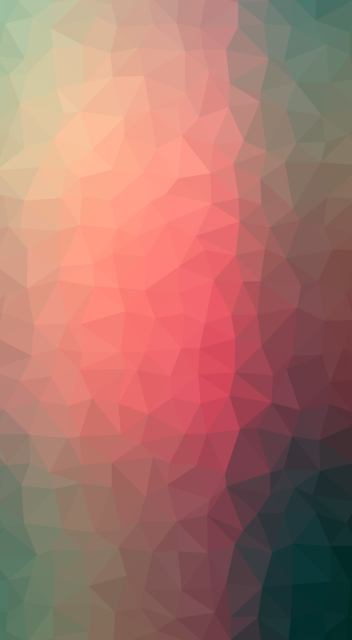
This background is drawn by a WebGL 2 fragment shader. Its source:

```glsl
#version 300 es
precision highp float;
// A low-poly mesh of flat triangles over a warm glow that falls to dark teal.
// A jittered grid is split into triangles; each takes one colour at its middle
// from the sum of a horizontal gradient and a vertical colour shift.
uniform vec2 u_resolution;
out vec4 fragColor;

const float COLUMNS = 12.0;   // mesh cells across the canvas width
const float JITTER = 0.70;    // full range of vertex displacement, in cells
const float FACET_TINT = 0.035; // full range of brightness between facets
const int STOPS = 9;

// Colours from left to right at mid height
const vec3 ACROSS[STOPS] = vec3[STOPS](
  vec3(0.776, 0.549, 0.490), vec3(0.900, 0.584, 0.510), vec3(0.980, 0.537, 0.478),
  vec3(0.988, 0.470, 0.450), vec3(0.960, 0.410, 0.430), vec3(0.910, 0.333, 0.392),
  vec3(0.620, 0.306, 0.337), vec3(0.486, 0.282, 0.302), vec3(0.482, 0.255, 0.259));

// Colour shifts from bottom to top
const vec3 UPWARD[STOPS] = vec3[STOPS](
  vec3(-0.478, -0.098, -0.122), vec3(-0.459, -0.082, -0.098), vec3(-0.337, -0.075, -0.075),
  vec3(-0.078, -0.059, -0.035), vec3(0.0), vec3(0.027, 0.082, 0.039),
  vec3(0.031, 0.196, 0.110), vec3(-0.050, 0.220, 0.137), vec3(-0.188, 0.184, 0.125));

vec2 hash22(vec2 p) {
  vec3 q = fract(p.xyx * vec3(0.1031, 0.1030, 0.0973));
  q += dot(q, q.yzx + 33.33);
  return fract((q.xx + q.yz) * q.zy);
}

// Piecewise linear gradient lookup, t in 0..1
vec3 gradient(vec3 stops[STOPS], float t) {
  float s = clamp(t, 0.0, 1.0) * float(STOPS - 1);
  int i = min(int(s), STOPS - 2);
  return mix(stops[i], stops[i + 1], s - float(i));
}

vec3 glowColour(vec2 uv) {
  return clamp(gradient(ACROSS, uv.x) + gradient(UPWARD, uv.y), 0.0, 1.0);
}

vec2 meshVertex(vec2 id) {
  return id + (hash22(id + 17.0) - 0.5) * JITTER;
}

// Signed distance to the line a-b, positive on its left
float leftOf(vec2 p, vec2 a, vec2 b) {
  vec2 e = b - a;
  return dot(p - a, vec2(-e.y, e.x)) / max(length(e), 1e-4);
}

// Colour of one facet, premultiplied by its smooth coverage
vec4 facet(vec2 p, vec2 a, vec2 b, vec2 c, vec2 meshSize, float pixel) {
  float d = min(leftOf(p, a, b), min(leftOf(p, b, c), leftOf(p, c, a)));
  float coverage = clamp(0.5 + d / pixel, 0.0, 1.0);
  if (coverage <= 0.0) return vec4(0.0);
  vec2 middle = (a + b + c) / 3.0;
  float tint = (hash22(floor(middle * 64.0)).x - 0.5) * FACET_TINT;
  return vec4(glowColour(middle / meshSize) + tint, 1.0) * coverage;
}

void main() {
  float pixel = COLUMNS / u_resolution.x;
  vec2 p = gl_FragCoord.xy * pixel;
  vec2 meshSize = u_resolution * pixel;
  vec2 home = floor(p);
  vec4 total = vec4(0.0);

  // Gather facets from the surrounding cells
  for (int y = -1; y <= 1; y++) {
    for (int x = -1; x <= 1; x++) {
      vec2 id = home + vec2(x, y);
      vec2 a = meshVertex(id);
      vec2 b = meshVertex(id + vec2(1.0, 0.0));
      vec2 c = meshVertex(id + vec2(1.0, 1.0));
      vec2 d = meshVertex(id + vec2(0.0, 1.0));
      // Split each cell along its shorter diagonal
      if (distance(a, c) < distance(b, d)) {
        total += facet(p, a, b, c, meshSize, pixel);
        total += facet(p, a, c, d, meshSize, pixel);
      } else {
        total += facet(p, a, b, d, meshSize, pixel);
        total += facet(p, b, c, d, meshSize, pixel);
      }
    }
  }
  fragColor = vec4(total.rgb / max(total.a, 1e-4), 1.0);
}
```
